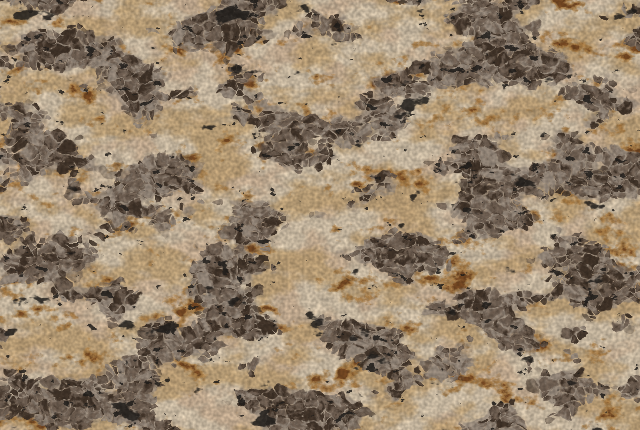
Reproduce this texture procedurally as a Shadertoy shader.

```glsl
const vec3 PALE_FELDSPAR = vec3(0.76, 0.70, 0.61);
const vec3 PINK_FELDSPAR = vec3(0.73, 0.64, 0.54);
const vec3 YELLOW_FELDSPAR = vec3(0.69, 0.58, 0.42);
const vec3 OCHRE = vec3(0.60, 0.43, 0.22);
const vec3 RUST = vec3(0.40, 0.23, 0.10);
const vec3 PALE_QUARTZ = vec3(0.56, 0.51, 0.46);
const vec3 GREY_QUARTZ = vec3(0.41, 0.35, 0.30);
const vec3 DARK_QUARTZ = vec3(0.23, 0.18, 0.14);
const vec3 BLACK_MICA = vec3(0.12, 0.11, 0.10);

vec2 hash22(vec2 p) {
    vec3 q = fract(p.xyx * vec3(0.1031, 0.1030, 0.0973));
    q += dot(q, q.yzx + 33.33);
    return fract((q.xx + q.yz) * q.zy);
}

vec2 gradient(vec2 cell) {
    float angle = 6.2832 * hash22(cell).x;
    return vec2(cos(angle), sin(angle));
}

float gradientNoise(vec2 p) {
    vec2 i = floor(p), f = p - i;
    vec2 u = f * f * f * (f * (f * 6.0 - 15.0) + 10.0);
    vec2 e = vec2(1.0, 0.0);
    float bottom = mix(dot(gradient(i), f), dot(gradient(i + e), f - e), u.x);
    float top = mix(dot(gradient(i + e.yx), f - e.yx),
                    dot(gradient(i + e.xx), f - e.xx), u.x);
    return mix(bottom, top, u.y);
}

float fbm(vec2 p) {
    float sum = 0.0, amplitude = 0.5;
    for (int i = 0; i < 5; i++) {
        sum += amplitude * gradientNoise(p);
        p = mat2(1.6, 1.2, -1.2, 1.6) * p + 17.3;
        amplitude *= 0.5;
    }
    return sum;
}

// Returns the nearest cell centre, the gap to its border and a random value.
vec4 voronoi(vec2 p) {
    vec2 base = floor(p), centre = p;
    float nearest = 9.0, second = 9.0, id = 0.0;
    for (int y = -1; y <= 1; y++)
    for (int x = -1; x <= 1; x++) {
        vec2 cell = base + vec2(x, y);
        vec2 site = cell + 0.05 + 0.9 * hash22(cell + 50.0);
        float d = distance(p, site);
        if (d < nearest) {
            second = nearest;
            nearest = d;
            centre = site;
            id = hash22(cell + 191.0).x;
        } else {
            second = min(second, d);
        }
    }
    return vec4(centre, second - nearest, id);
}

// Broad, mostly horizontal bands where quartz gathers.
float clusterField(vec2 p) {
    return fbm(p * vec2(4.8, 7.6) + 31.0);
}

vec3 feldspar(vec2 p) {
    float pink = smoothstep(-0.05, 0.18, fbm(p * vec2(8.0, 11.0) + 83.0));
    float yellow = smoothstep(-0.08, 0.16, fbm(p * vec2(7.0, 12.0) + 57.0));
    vec3 color = mix(PALE_FELDSPAR, PINK_FELDSPAR, pink);
    color = mix(color, YELLOW_FELDSPAR, 0.85 * yellow);
    return color * (1.0 + 0.28 * fbm(p * 48.0));
}

vec3 addStain(vec3 color, vec2 p, float cluster) {
    float field = fbm(p * vec2(8.0, 13.0) + 20.0) + 0.35 * cluster
                + 0.55 * fbm(p * vec2(32.0, 44.0) + 9.0);
    color = mix(color, OCHRE, 0.85 * smoothstep(0.08, 0.27, field));
    return mix(color, RUST, 0.85 * smoothstep(0.25, 0.36, field));
}

vec3 addGrains(vec3 color, vec2 p, vec2 scale, float threshold) {
    vec4 cell = voronoi(p * scale);
    vec2 centre = cell.xy / scale;
    float density = clusterField(centre) + 0.09 * (cell.w - 0.5);
    float cover = smoothstep(threshold - 0.01, threshold + 0.01, density)
                * smoothstep(0.02, 0.24, cell.z);
    float tone = fract(cell.w * 7.31) + 1.3 * fbm(p * 55.0)
               + 0.9 * fbm(centre * 9.0 + 5.0);
    vec3 quartz = mix(DARK_QUARTZ, GREY_QUARTZ, smoothstep(0.0, 0.45, tone));
    quartz = mix(quartz, PALE_QUARTZ, smoothstep(0.5, 1.05, tone));
    return mix(color, quartz, 0.95 * cover);
}

vec3 addMica(vec3 color, vec2 p, float cluster) {
    float flecks = fbm(p * vec2(26.0, 40.0) + 64.0) + 0.3 * cluster;
    float patches = fbm(p * vec2(9.0, 15.0) + 140.0) + 0.2 * cluster;
    float cover = max(smoothstep(0.24, 0.30, flecks),
                      smoothstep(0.25, 0.31, patches));
    return mix(color, BLACK_MICA, 0.85 * cover);
}

void mainImage(out vec4 fragColor, in vec2 fragCoord) {
    vec2 p = fragCoord / iResolution.y;
    vec2 warp = 0.035 * vec2(fbm(p * 14.0 + 3.0), fbm(p * 14.0 + 47.0));
    float cluster = clusterField(p);

    vec3 color = addStain(feldspar(p), p, cluster);
    color = mix(color, PALE_QUARTZ, 0.8 * smoothstep(0.03, 0.09, cluster));

    // Small grains first, then larger ones in the cluster cores.
    color = addGrains(color, p + warp, vec2(58.0, 76.0), 0.05);
    color = addGrains(color, p + warp, vec2(31.0, 42.0), 0.075);
    color = addMica(color, p, cluster);

    // Fine crystalline sparkle.
    color *= 1.0 + 0.22 * gradientNoise(p * 130.0);
    fragColor = vec4(clamp(color, 0.0, 1.0), 1.0);
}
```
